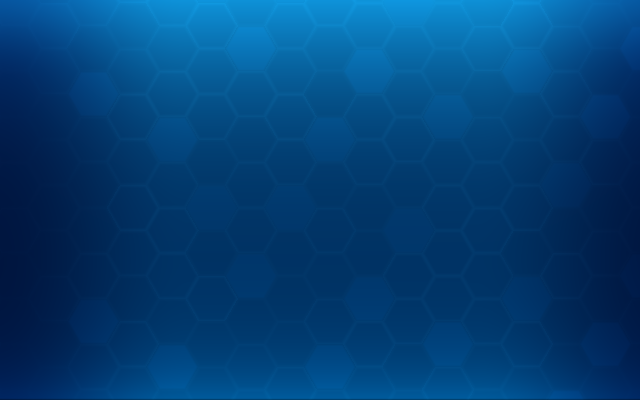
Write a Shadertoy shader that draws this background.

```glsl
// Deep blue backdrop with a bright top, a softer glow below and dark sides.
// A flat-topped hexagon grid lies over it: faint soft outlines, slight shade
// changes per cell, and a few lit cells that recur every five rows.

float hash(vec2 p) {
    vec3 q = fract(p.xyx * vec3(0.1031, 0.1030, 0.0973));
    q += dot(q, q.yzx + 33.33);
    return fract((q.x + q.y) * q.z);
}

// Centre of the hexagon around q, for cells of unit height
vec2 hexCentre(vec2 q) {
    vec2 period = vec2(1.7320508, 1.0);
    vec2 a = period * floor(q / period + 0.5);
    vec2 b = period * (floor(q / period) + 0.5);
    return dot(q - a, q - a) < dot(q - b, q - b) ? a : b;
}

// Row, modulo five, of the lit cell in a column
float litRow(float column) {
    float pair = floor(column * 0.5);
    if (mod(column, 2.0) > 0.5) {
        return mod(2.0 * pair + 1.0, 5.0) - (pair == 1.0 ? 1.0 : 0.0);
    }
    return pair < 4.0 ? 4.0 : 1.0 + mod(pair, 2.0);
}

// Glows from above and below, darkened towards the sides
vec3 backdrop(vec2 uv) {
    float depth = 1.0 - uv.y;
    vec3 color = vec3(0.0, 0.182, 0.372);
    color += vec3(0.055, 0.395, 0.485) * exp(-3.2 * depth - 3.8 * depth * depth);
    color += vec3(0.0, 0.18, 0.25) * exp(-8.5 * uv.y);
    float side = smoothstep(0.45, 1.06, abs(uv.x - 0.52) * 2.0);
    side *= mix(0.72, 1.0, smoothstep(0.0, 0.2, depth));
    return color * (1.0 - vec3(0.8, 0.58, 0.37) * side);
}

void mainImage(out vec4 fragColor, in vec2 fragCoord) {
    vec2 uv = fragCoord / iResolution.xy;
    vec2 p = fragCoord / iResolution.y;
    vec3 color = backdrop(uv);

    // Hexagon cell, with rows counted downwards
    vec2 q = (vec2(p.x, 1.0 - p.y) - vec2(0.1354, 0.0646)) / 0.1137;
    vec2 centre = hexCentre(q);
    vec2 local = abs(q - centre);
    float inset = 0.5 - max(local.y, dot(local, vec2(0.8660254, 0.5)));
    float column = floor(centre.x / 0.8660254 + 0.5);
    float row = floor(centre.y + 0.1);
    float random = hash(vec2(column, row) + 40.0);

    // Lit cells and small shade changes
    float rowInCycle = mod(row + 0.5, 5.0) - 0.5;
    bool isLit = abs(rowInCycle - litRow(column)) < 0.5
        && column > 0.5 && column != 2.0 && column != 11.0;
    float lit = isLit ? smoothstep(-0.01, 0.06, inset) : 0.0;
    lit *= row < 0.0 ? 0.3 : 1.0 - 0.45 * smoothstep(0.3, 0.0, abs(uv.y - 0.45));
    color *= 0.98 + 0.02 * random;
    color += lit * (vec3(0.0, 0.01, 0.016) + 0.06 * color);

    // Soft, uneven outlines, clearest near the top and faint at the sides
    float line = 1.0 - smoothstep(0.0, 0.075, inset);
    float fade = 1.0 - 0.8 * smoothstep(0.6, 1.0, abs(uv.x - 0.53) * 2.0);
    fade *= mix(0.8, 1.1, uv.y);
    float strength = (isLit ? 0.2 : 0.3 + 0.6 * random) * fade;
    color += vec3(0.01, 0.032, 0.036) * line * strength;

    // Thin dark rim along the bottom
    color *= mix(0.65, 1.0, smoothstep(0.0, 0.005, p.y));
    fragColor = vec4(color, 1.0);
}
```
